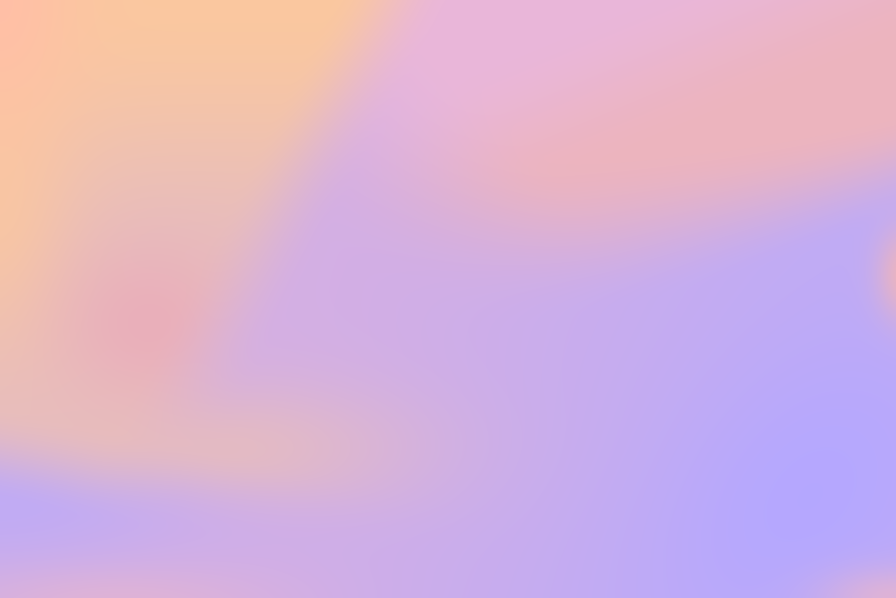
A Shadertoy shader for this background:

```glsl
// Soft pastel mesh gradient: peach, rose and lavender fields with blurred borders.

const vec2 SPAN = vec2(1.5, 1.0); // layout extent, origin at lower left

const vec3 ORCHID     = vec3(0.830, 0.685, 0.890);
const vec3 LAVENDER   = vec3(0.755, 0.670, 0.955);
const vec3 PERIWINKLE = vec3(0.705, 0.655, 1.000);
const vec3 PINK       = vec3(0.915, 0.715, 0.850);
const vec3 ROSE       = vec3(0.925, 0.705, 0.745);
const vec3 DUSTY_ROSE = vec3(0.915, 0.685, 0.730);
const vec3 BEIGE      = vec3(0.905, 0.740, 0.740);
const vec3 PEACH      = vec3(0.980, 0.780, 0.625);
const vec3 CORAL      = vec3(1.000, 0.750, 0.650);
const vec3 MAUVE      = vec3(0.870, 0.700, 0.840);

const float WARM_SLOPE   = 0.52; // lean of the peach field's right border
const float WARM_BLUR    = 0.10;
const float WARM_FLOOR   = 0.24; // height of its lower border at the left
const float FLOOR_BLUR   = 0.08;
const float WEDGE_HEIGHT = 0.58; // lower border of the pink wedge

// Elliptical Gaussian falloff, 1 at its centre.
float glow(vec2 p, vec2 center, vec2 radius) {
    vec2 q = (p - center) / radius;
    return exp(-dot(q, q));
}

// Cool field, with blue pools and mauve light along the bottom.
vec3 coolField(vec2 p) {
    float across = p.x + 0.4 * (0.5 - p.y);
    vec3 color = mix(ORCHID, LAVENDER, smoothstep(0.4, 1.45, across));
    vec2 leaning = vec2(p.x - 0.35 * (p.y - 0.18), p.y);
    color = mix(color, PERIWINKLE, 0.95 * glow(leaning, vec2(1.36, 0.17), vec2(0.24, 0.27)));
    color = mix(color, LAVENDER, glow(p, vec2(0.0, 0.16), vec2(0.35, 0.14)));
    color = mix(color, MAUVE, glow(p, vec2(0.2, -0.01), vec2(0.25, 0.06)));
    return mix(color, MAUVE, glow(p, vec2(1.5, 0.0), vec2(0.12, 0.05)));
}

// Wedge at the upper right, rose below a diagonal and pink above it.
vec3 addPinkWedge(vec3 color, vec2 p) {
    float rise = max(p.x - 0.6, 0.0) / 0.9;
    float border = WEDGE_HEIGHT + 0.14 * rise * rise;
    float blur = mix(0.17, 0.09, clamp(rise, 0.0, 1.0));
    float mask = smoothstep(-blur, blur, p.y - border);
    mask *= smoothstep(0.45, 0.95, p.x + 0.9 * (p.y - 0.7));
    float diagonal = p.y - 0.7 - 0.417 * (p.x - 0.68);
    return mix(color, mix(ROSE, PINK, smoothstep(-0.12, 0.14, diagonal)), mask);
}

// Peach field at the left, with a beige tongue reaching right below it.
vec3 addWarmField(vec3 color, vec2 p) {
    float border = 0.35 + WARM_SLOPE * (p.y - 0.41);
    float body = smoothstep(WARM_BLUR, -WARM_BLUR, p.x - border);
    float tongue = 0.85 * glow(p, vec2(0.36, 0.25), vec2(0.32, 0.11));
    float lowerEdge = WARM_FLOOR - 0.2 * p.x;
    float mask = 1.0 - (1.0 - body) * (1.0 - tongue);
    mask *= smoothstep(-FLOOR_BLUR, FLOOR_BLUR, p.y - lowerEdge);

    float top = smoothstep(0.55, 1.0, p.y);
    float side = 0.85 * exp(-p.x * p.x / 0.017) * smoothstep(0.25, 0.65, p.y);
    vec3 warm = mix(BEIGE, PEACH, 1.0 - (1.0 - top) * (1.0 - side));
    warm = mix(warm, DUSTY_ROSE, glow(p, vec2(0.25, 0.46), vec2(0.15, 0.13)));
    warm = mix(warm, CORAL, glow(p, vec2(0.0, 1.0), vec2(0.12, 0.2)));
    return mix(color, warm, mask);
}

void mainImage(out vec4 fragColor, in vec2 fragCoord) {
    vec2 p = fragCoord / iResolution.xy * SPAN;
    vec3 color = coolField(p);
    color = addPinkWedge(color, p);
    color = addWarmField(color, p);
    // Small rose light on the right rim.
    color = mix(color, ROSE, glow(p, vec2(1.515, 0.54), vec2(0.045, 0.075)));
    fragColor = vec4(color, 1.0);
}
```
